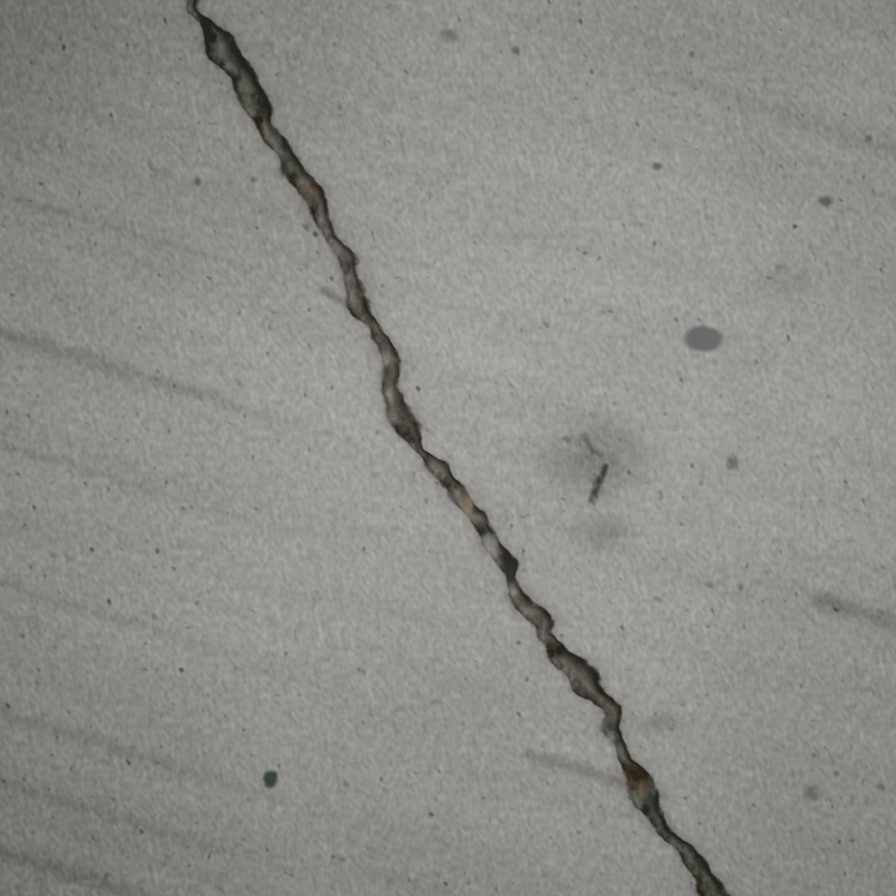
Write a WebGL 2 fragment shader that draws this texture.

```glsl
#version 300 es
precision highp float;
uniform vec2 u_resolution;
out vec4 fragColor;

// crack centre and half width, from top to bottom in equal steps
const vec2 CRACK[21] = vec2[21](
  vec2(.215, .012), vec2(.251, .016), vec2(.282, .021), vec2(.301, .014), vec2(.336, .013),
  vec2(.363, .013), vec2(.389, .014), vec2(.405, .013), vec2(.431, .012), vec2(.440, .013),
  vec2(.466, .014), vec2(.517, .014), vec2(.546, .015), vec2(.574, .013), vec2(.604, .016),
  vec2(.648, .015), vec2(.682, .014), vec2(.698, .013), vec2(.725, .013), vec2(.762, .015),
  vec2(.799, .016));

// trowel streaks: height at the left edge, half width, length, strength
const vec4 STREAKS[7] = vec4[7](
  vec4(.628, .010, .46, .08), vec4(.505, .005, .36, .05), vec4(.35, .007, .42, .04),
  vec4(.205, .008, .4, .05), vec4(.128, .008, .4, .06), vec4(.05, .009, .3, .06),
  vec4(.785, .004, .42, .05));

vec2 hash2(vec2 p) {
  vec3 q = fract(p.xyx * vec3(.1031, .1030, .0973));
  q += dot(q, q.yzx + 33.33);
  return fract((q.xx + q.yz) * q.zy);
}

float corner(vec2 cell, vec2 f, vec2 o) {
  return dot(hash2(cell + o) * 2. - 1., f - o);
}

float gradientNoise(vec2 p) {
  vec2 i = floor(p), f = p - i;
  vec2 u = f * f * (3. - 2. * f);
  return mix(mix(corner(i, f, vec2(0)), corner(i, f, vec2(1, 0)), u.x),
             mix(corner(i, f, vec2(0, 1)), corner(i, f, vec2(1)), u.x), u.y);
}

float fbm(vec2 p) {
  float sum = 0., amp = 1.;
  for (int i = 0; i < 4; i++) {
    sum += amp * gradientNoise(p);
    p = p * 2.03 + 17.;
    amp *= .5;
  }
  return sum;
}

float blob(vec2 p, vec2 centre, vec2 radii, float softness) {
  return 1. - smoothstep(1. - softness, 1. + softness, length((p - centre) / radii));
}

float stroke(vec2 p, vec2 a, vec2 b, float width) {
  vec2 ab = b - a;
  float t = clamp(dot(p - a, ab) / dot(ab, ab), 0., 1.);
  return 1. - smoothstep(0., width, length(p - a - ab * t));
}

void main() {
  vec2 p = gl_FragCoord.xy / u_resolution;
  vec2 wobble = .008 * vec2(fbm(p * 32.), fbm(p * 32. + 50.));
  vec2 w = p + wobble;

  // crack profile: across runs from -1 to 1 inside
  float row = clamp((1. - w.y) * 20., 0., 19.999);
  int k = int(row);
  vec2 crack = mix(CRACK[k], CRACK[k + 1], fract(row));
  float side = w.x - crack.x + .014 * gradientNoise(vec2(p.y * 38., 3.5));
  float halfWidth = crack.y * (.88 + .9 * gradientNoise(vec2(p.y * 30., 9.5)));
  float across = side / halfWidth, gap = halfWidth - abs(side);

  // slab light, mottling, grain and irregular pits
  vec2 r = p - vec2(.56, .52);
  float light = .622 - .25 * dot(r, r);
  light -= .045 * blob(p, vec2(0, 1), vec2(.4, .3), .9) + .03 * blob(p, vec2(0), vec2(.6, .35), .9);
  float brushed = fbm(vec2(p.x * 3. + p.y, (p.y + .31 * p.x) * 24.));
  light += .03 * fbm(p * 5.) + .03 * brushed;
  vec2 g = vec2(p.x + .2 * p.y, p.y);
  light += .085 * gradientNoise(g * vec2(210, 150)) + .05 * gradientNoise(g * vec2(95, 70));
  light -= .22 * smoothstep(.3, .75, gradientNoise(g * vec2(125, 105) + 31.));
  light -= .2 * smoothstep(.38, .75, gradientNoise(g * 62. + 7.));

  // trowel streaks, left of the crack and faintly at the upper right
  float streak = 0.;
  for (int i = 0; i < 7; i++) {
    vec4 s = STREAKS[i];
    float d = (p.y + .31 * p.x - s.x + wobble.y) / s.y;
    streak += s.w * exp(-d * d) * (1. - smoothstep(s.z * .3, s.z, p.x));
  }
  streak *= (1. - smoothstep(-.03, 0., side)) * (.85 + 1.2 * brushed);
  float upper = (p.y + .34 * p.x - 1.17) / .012;
  light -= streak + .03 * exp(-upper * upper) * smoothstep(.45, .65, p.x);
  vec3 color = light - vec3(0, .004, .016) - streak * vec3(0, .04, .12);

  // stains and marks
  float stain = .12 * blob(w, vec2(.668, .486), vec2(.045, .035), 1.);
  stain += .09 * blob(w, vec2(.675, .408), vec2(.028, .017), 1.);
  stain += .08 * blob(w, vec2(.735, .193), vec2(.022, .012), 1.);
  stain += .06 * blob(w, vec2(.875, .688), vec2(.025, .014), 1.);
  stain += .12 * blob(w, vec2(.905, .115), vec2(.008), .6);
  stain += .12 * blob(w, vec2(.503, .96), vec2(.008), .6);
  stain += .16 * blob(w, vec2(.818, .484), vec2(.007), .6);
  stain += .19 * blob(w, vec2(.922, .776), vec2(.007), .6);
  stain += .28 * stroke(w, vec2(.674, .479), vec2(.661, .443), .007);
  stain += .16 * stroke(w, vec2(.652, .51), vec2(.668, .494), .007);
  stain += .10 * stroke(w, vec2(.915, .331), vec2(1.01, .3), .018);
  stain += .13 * stroke(w, vec2(.36, .674), vec2(.395, .664), .009);
  stain += .09 * stroke(w, vec2(.59, .157), vec2(.705, .125), .014);
  color -= stain * (.9 + .5 * fbm(p * 45.));
  color = mix(color, vec3(.38, .39, .38), .85 * blob(p + .3 * wobble, vec2(.785, .622), vec2(.021, .013), .25));
  color = mix(color, vec3(.17, .23, .19), .9 * blob(w, vec2(.302, .131), vec2(.008, .009), .4));

  // crack: soft shaded rim, then debris between dark walls
  color *= 1. - .16 * exp(min(gap, 0.) / .006);
  float debris = fbm(p * vec2(50, 38) + 8.);
  float ends = smoothstep(.2, .5, abs(p.y - .5));
  vec3 inside = mix(vec3(.37, .36, .33), vec3(.25, .26, .23), ends) + .4 * debris;
  inside -= vec3(0, .04, .06) * smoothstep(.1, .4, gradientNoise(p * 26. + 4.));
  inside -= .2 * smoothstep(.0, .9, across + debris) + .1 * smoothstep(.4, 1., -across);
  inside = mix(inside, vec3(.57, .48, .42), .8 * blob(w, vec2(.523, .437), vec2(.006, .014), .7));
  inside = mix(inside, vec3(.5, .52, .49), .7 * blob(w, vec2(.545, .396), vec2(.009), .6));
  inside = mix(inside, vec3(.14, .15, .15), .8 * blob(w, vec2(.57, .362), vec2(.01, .016), .6));
  color = mix(color, max(inside, vec3(.13, .14, .11)), smoothstep(-.002, .003, gap));

  fragColor = vec4(clamp(color, 0., 1.), 1);
}
```
